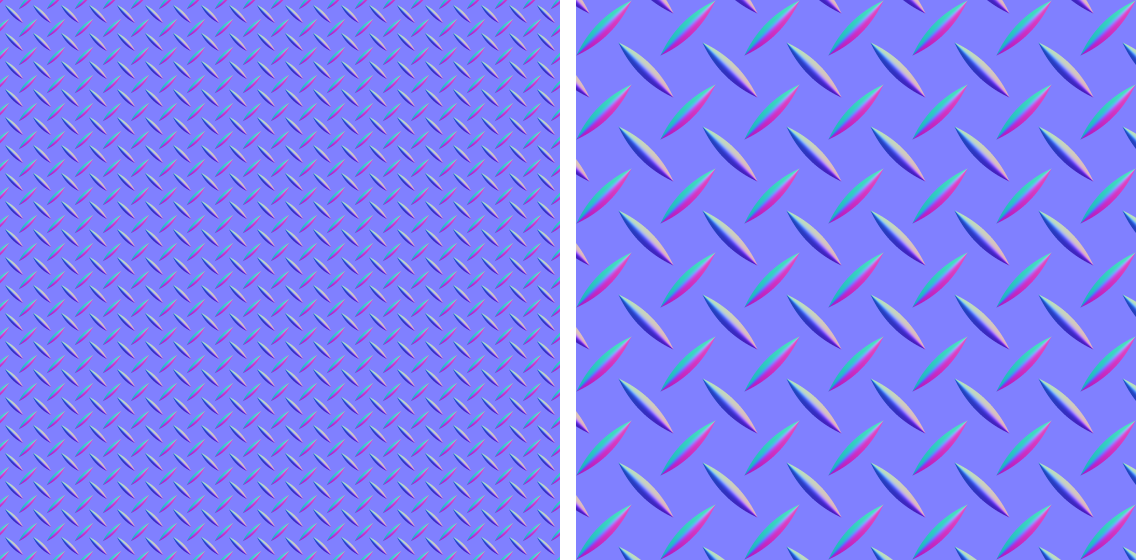
Left, the full canvas; right, a detail of the centre.
Write a WebGL 1 fragment shader that draws this texture map.

```glsl
precision highp float;
// Tangent-space normal map of diamond tread plate: raised lens-shaped lugs
// on a flat sheet, alternating between the two diagonals. Each lug's slope is
// computed analytically, and the result is box-filtered over every pixel.

uniform vec2 u_resolution;

const float REPEATS = 20.0;        // whole cells across and down
const float HALF_LENGTH = 0.465;   // lug size, in cells
const float HALF_WIDTH = 0.086;
const float FLANK_SLOPE = 1.75;    // steepness of the lug sides
const float RIDGE_SHARPNESS = 1.7; // higher gives a narrower rounded crest
const int SAMPLES = 4;             // subsamples per pixel axis

// Outward slope of a lug centred on the origin and lying along a unit axis.
vec2 lugSlope(vec2 p, vec2 axis) {
  vec2 across = vec2(-axis.y, axis.x);
  float u = dot(p, axis);
  float v = dot(p, across);
  float width = HALF_WIDTH * (1.0 - u * u / (HALF_LENGTH * HALF_LENGTH));
  if (abs(v) >= width) return vec2(0.0);

  // The outline's taper turns the slope towards the pointed tips.
  float taper = 2.0 * HALF_WIDTH * u / (HALF_LENGTH * HALF_LENGTH);
  float side = clamp(RIDGE_SHARPNESS * v / width, -1.0, 1.0);
  return FLANK_SLOPE * (axis * taper + across * side);
}

// Encoded normal at a position measured in cells.
vec3 plateColor(vec2 cell) {
  const float DIAGONAL = 0.70710678;
  vec2 falling = fract(cell) - 0.5;       // lugs at cell centres
  vec2 rising = fract(cell + 0.5) - 0.5;  // lugs at cell corners
  vec2 slope = lugSlope(falling, vec2(DIAGONAL, -DIAGONAL))
             + lugSlope(rising, vec2(DIAGONAL, DIAGONAL));
  return 0.5 + 0.5 * normalize(vec3(slope, 1.0));
}

void main() {
  vec3 color = vec3(0.0);
  for (int j = 0; j < SAMPLES; j++) {
    for (int i = 0; i < SAMPLES; i++) {
      vec2 offset = (vec2(float(i), float(j)) + 0.5) / float(SAMPLES) - 0.5;
      vec2 uv = (gl_FragCoord.xy + offset) / u_resolution;
      color += plateColor(uv * REPEATS);
    }
  }
  gl_FragColor = vec4(color / float(SAMPLES * SAMPLES), 1.0);
}
```
